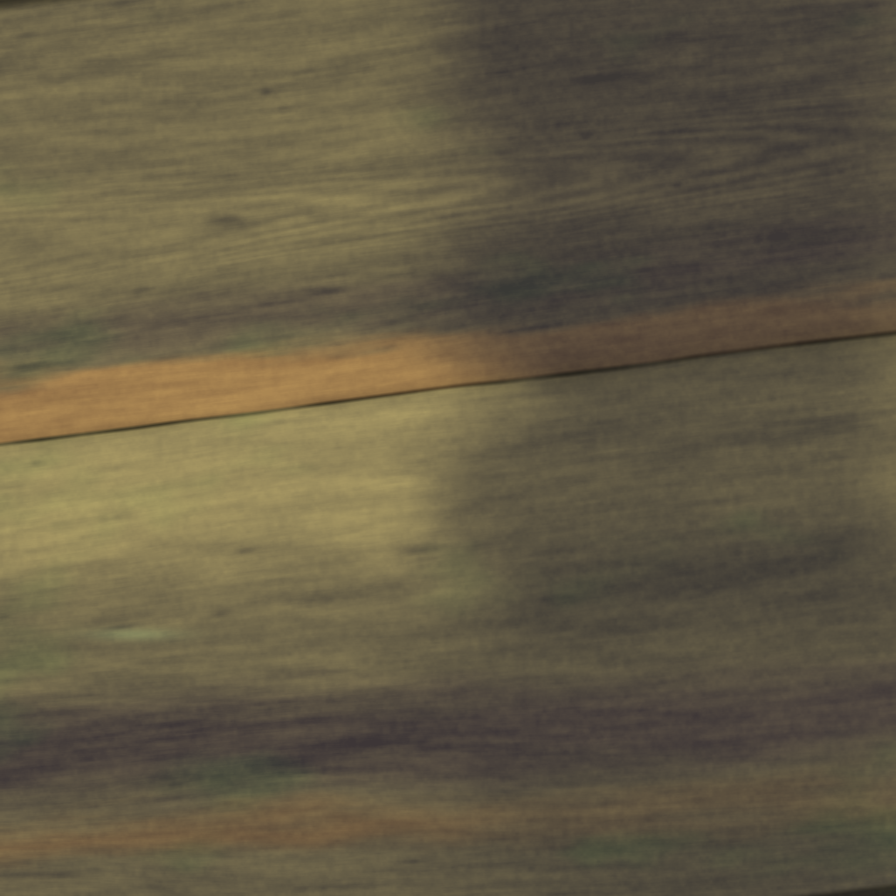
Write a WebGL 2 fragment shader that draws this texture.

```glsl
#version 300 es
precision highp float;
// Two weathered wooden planks meeting at a slanted seam, half in soft shade.
// A tone value is built from broad bands, stretched noise and growth rings,
// then mapped to an olive-brown ramp with orange, violet and green stains.

uniform vec2 u_resolution;
out vec4 outColor;

const vec3 WOOD_DARK = vec3(0.29, 0.27, 0.23);
const vec3 WOOD_LIGHT = vec3(0.64, 0.58, 0.38);
const vec3 ORANGE_TINT = vec3(0.050, -0.035, -0.050);
const vec3 VIOLET_TINT = vec3(0.004, -0.009, 0.009);
const vec3 GREEN_TINT = vec3(-0.022, 0.014, -0.006);
const float SEAM_HEIGHT = 0.505;
const float SEAM_SLOPE = 0.124;
const float SEAM_WIDTH = 0.0018;
const float LOWER_SLOPE = 0.045;
const float SHADE_EDGE = 0.53;
const float STREAK_AMOUNT = 0.24;
const float FIBRE_AMOUNT = 0.30;
const float SPECK_AMOUNT = 0.15;
const float RING_AMOUNT = 0.10;
const vec2 FLECK_GRID = vec2(11.0, 26.0);

float hash(vec2 p) {
  vec3 q = fract(vec3(p.xyx) * 0.1031);
  q += dot(q, q.yzx + 33.33);
  return fract((q.x + q.y) * q.z);
}

// Value noise, centred on zero
float noise(vec2 p) {
  vec2 i = floor(p), f = fract(p);
  f = f * f * (3.0 - 2.0 * f);
  float low = mix(hash(i), hash(i + vec2(1, 0)), f.x);
  float high = mix(hash(i + vec2(0, 1)), hash(i + vec2(1, 1)), f.x);
  return mix(low, high, f.y) - 0.5;
}

float fbm(vec2 p) {
  float sum = 0.0, gain = 0.6;
  for (int i = 0; i < 4; i++) {
    sum += gain * noise(p);
    p = p * 2.03 + 17.7;
    gain *= 0.5;
  }
  return sum;
}

// Soft-edged band between two heights
float band(float x, float lo, float hi, float soft) {
  return smoothstep(lo - soft, lo + soft, x) * (1.0 - smoothstep(hi - soft, hi + soft, x));
}

float blob(vec2 p, vec2 centre, vec2 size) {
  vec2 d = (p - centre) / size;
  return exp(-dot(d, d));
}

// Sparse dark dashes lying along the grain
float flecks(vec2 p) {
  vec2 cell = floor(p * FLECK_GRID);
  float sum = 0.0;
  for (int j = -1; j <= 1; j++)
    for (int i = -1; i <= 1; i++) {
      vec2 c = cell + vec2(i, j);
      float r = hash(c + 5.3);
      vec2 centre = (c + vec2(hash(c + 31.7), hash(c + 71.1))) / FLECK_GRID;
      vec2 size = vec2(mix(0.006, 0.026, r * 6.0), mix(0.0025, 0.005, hash(c + 9.1)));
      sum += step(r, 0.16) * blob(p, centre, size) * (0.2 + 0.8 * hash(c + 3.9));
    }
  return sum;
}

void main() {
  vec2 uv = gl_FragCoord.xy / u_resolution;
  float seam = uv.y - SEAM_HEIGHT - SEAM_SLOPE * uv.x;
  float upper = smoothstep(-0.002, 0.002, seam);

  // Grain coordinates: x along the fibres, y across them
  float slope = mix(LOWER_SLOPE, SEAM_SLOPE, smoothstep(0.05, 0.55, uv.y));
  vec2 grain = vec2(uv.x, uv.y - slope * uv.x);
  grain.y += 0.018 * noise(grain * vec2(3.0, 9.0));
  float ragged = 0.045 * fbm(grain * vec2(6.0, 34.0) + 40.0);

  // Shade over the right half, with a mottled border
  float border = uv.x - SHADE_EDGE + 0.20 * fbm(uv * vec2(5.0, 9.0));
  float shade = smoothstep(-0.12, 0.11, border);

  // Broad bands of each plank
  float s = seam + ragged;
  float w = uv.y - LOWER_SLOPE * uv.x + ragged;
  float orangeTop = band(s, -0.05, mix(0.073, 0.048, uv.x), 0.015);
  float dullTop = band(s, 0.075, 0.13, 0.032);
  float toneUpper = 0.43 + 0.14 * band(s, 0.15, 0.28, 0.05) * (1.0 - uv.x);
  toneUpper += mix(0.37, 0.14, shade) * orangeTop - mix(0.16, 0.10, shade) * dullTop;
  float violetLow = band(w, 0.115, 0.205, 0.035);
  float orangeLow = band(w, 0.045, 0.082, 0.022);
  float toneLower = mix(0.42, 0.90, smoothstep(0.29, 0.41, w));
  toneLower += 0.14 * orangeLow - 0.40 * violetLow - 0.16 * (1.0 - smoothstep(0.05, 0.14, w));
  float tone = mix(toneLower, toneUpper, upper);

  float depth = mix(mix(0.20, 0.72, smoothstep(0.20, 0.42, w)), 0.41, upper) * mix(1.0, 0.3, violetLow);
  tone -= shade * depth * (1.0 - 0.3 * smoothstep(0.92, 1.02, uv.x));

  // Streaks, fibres, specks and nested growth rings
  float contrast = mix(1.0, 0.7, shade);
  tone += contrast * STREAK_AMOUNT * fbm(grain * vec2(4.5, 34.0) + 7.0);
  tone += contrast * FIBRE_AMOUNT * fbm(grain * vec2(16.0, 130.0) + 3.0);
  tone += SPECK_AMOUNT * fbm(uv * 130.0);
  vec2 ring = grain - vec2(0.62, 0.728);
  float rings = sin(46.0 * (ring.x + 230.0 * ring.y * ring.y) + 6.0 * fbm(grain * vec2(5.0, 30.0)));
  float ringFade = exp(-pow(ring.y / 0.042, 2.0)) * smoothstep(-0.6, 0.2, noise(grain * 6.0));
  tone += RING_AMOUNT * contrast * rings * upper * ringFade;
  tone -= 0.30 * contrast * flecks(grain) * (1.0 - orangeTop * upper);
  tone -= 0.40 * blob(uv, vec2(0.25, 0.755), vec2(0.025, 0.008));
  tone -= 0.28 * blob(grain, vec2(0.38, 0.30), vec2(0.08, 0.010));

  // Colour ramp and stains
  vec3 color = mix(WOOD_DARK, WOOD_LIGHT, clamp(tone, -0.16, 1.08));
  float orange = mix(0.6 * orangeLow, orangeTop, upper) * mix(1.0, 0.4, shade);
  color += ORANGE_TINT * orange;
  color += VIOLET_TINT * mix(violetLow, max(0.7 * dullTop, 0.3 * shade), upper);
  color += GREEN_TINT * smoothstep(0.10, 0.34, fbm(grain * vec2(4.0, 10.0) + 23.0)) * (1.0 - orange);
  color += vec3(0.08, 0.12, 0.07) * blob(uv, vec2(0.15, 0.292), vec2(0.05, 0.007));

  // Seam: a thin uneven line with a soft shadow, blurrier in the shade
  float gap = abs(seam + 0.003 * noise(vec2(uv.x * 14.0, 2.0)));
  float width = SEAM_WIDTH * mix(1.0, 1.3, shade);
  float line = 1.0 - smoothstep(0.0, width * 2.2, gap);
  float soft = exp(-gap / mix(0.005, 0.012, shade));
  float uneven = 0.85 + 0.5 * noise(vec2(uv.x * 22.0, 8.0));
  color *= 1.0 - uneven * (0.34 * line + 0.22 * soft);

  // Faint outer plank edges at two opposite corners
  float outer = max(smoothstep(0.478, 0.494, seam), smoothstep(0.612, 0.620, -seam));
  color *= 1.0 - 0.45 * outer;

  outColor = vec4(clamp(color, 0.0, 1.0), 1.0);
}
```
